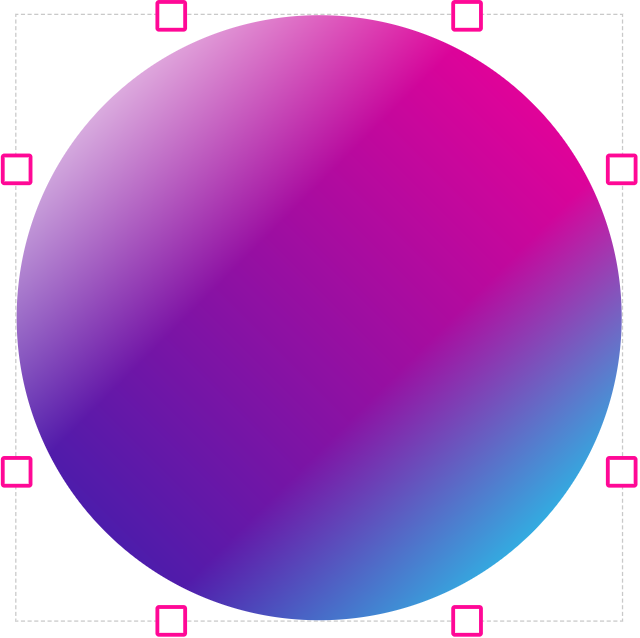
Write a WebGL 2 fragment shader that draws this background.

```glsl
#version 300 es
precision highp float;
// A gradient disc inside a dashed selection frame with eight square handles.
// The disc blends a diagonal violet-to-pink ramp with a pale veil and a cyan
// glow on opposite sides; frame and handles come from mirrored box distances.
uniform vec2 u_resolution;
out vec4 outColor;

const vec3 WHITE = vec3(1.0);
const vec3 VIOLET = vec3(0.30, 0.11, 0.67);
const vec3 PINK = vec3(0.88, 0.01, 0.60);
const vec3 CYAN = vec3(0.20, 0.67, 0.88);
const vec3 HANDLE_PINK = vec3(1.0, 0.03, 0.59);
const vec3 DASH_GREY = vec3(0.79);

const float DISC_RADIUS = 0.4727;
const float FRAME_HALF = 0.474;
const float BAND_HALF = 0.147;

// Coverage of a shape from its signed distance, one pixel soft.
float coverage(float dist, float pixel) {
  return clamp(0.5 - dist / pixel, 0.0, 1.0);
}

float roundedBox(vec2 p, float halfSize, float radius) {
  vec2 q = abs(p) - halfSize + radius;
  return length(max(q, 0.0)) + min(max(q.x, q.y), 0.0) - radius;
}

// Linear ramp along one diagonal, faded to white and cyan across the other.
vec3 discColor(vec2 p, float radius, float band) {
  float along = dot(p, vec2(0.7071));
  float across = dot(p, vec2(0.7071, -0.7071));
  vec3 color = mix(VIOLET, PINK, clamp(0.5 + 0.5 * along / radius, 0.0, 1.0));
  float fade = clamp((abs(across) - band) / (radius - band), 0.0, 1.0);
  return across < 0.0 ? mix(color, WHITE, 0.65 * fade) : mix(color, CYAN, fade);
}

// Thin dashed outline of a square.
float dashedFrame(vec2 p, float halfSize, float period, float pixel) {
  vec2 q = abs(p) - halfSize;
  float line = coverage(abs(max(q.x, q.y)) - 0.001, pixel);
  float position = q.x > q.y ? p.y : p.x;
  float dash = abs(fract(position / period) - 0.5) * period - 0.31 * period;
  return line * coverage(dash, pixel);
}

// White square with a coloured border, laid over the given colour.
vec3 drawHandle(vec3 color, vec2 p, float pixel) {
  float dist = roundedBox(p, 0.0247, 0.0055);
  color = mix(color, HANDLE_PINK, coverage(dist, pixel));
  return mix(color, WHITE, coverage(dist + 0.006, pixel));
}

void main() {
  float pixel = 1.0 / u_resolution.x;
  vec2 p = (gl_FragCoord.xy - 0.5 * u_resolution) * pixel;
  p -= vec2(-0.0013, 0.002);

  vec3 color = WHITE;
  color = mix(color, DASH_GREY, dashedFrame(p, FRAME_HALF, 0.0104, pixel));
  float disc = coverage(length(p) - DISC_RADIUS, pixel);
  color = mix(color, discColor(p, DISC_RADIUS, BAND_HALF), disc);

  // Mirroring places four handles per call: top and bottom, then both sides.
  vec2 rows = abs(p + vec2(0.0, 0.001));
  vec2 sides = abs(p + vec2(0.0, 0.0045));
  color = drawHandle(color, rows - vec2(0.2311, 0.4727), pixel);
  color = drawHandle(color, sides - vec2(0.4727, 0.2363), pixel);

  outColor = vec4(color, 1.0);
}
```
